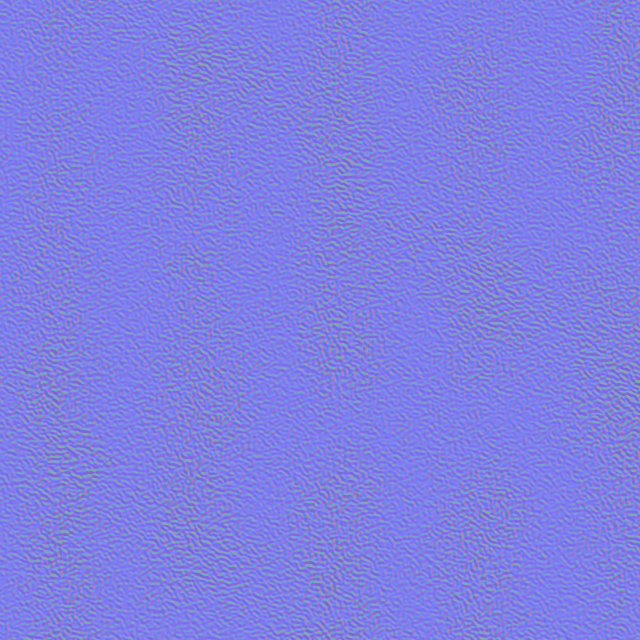
Write a Shadertoy shader that draws this texture map.

```glsl
// Tangent-space normal map of a finely pebbled, wrinkled surface.
// Sparse wavelets give the wrinkle slopes; soft columns and one slanting band
// set how rough they are and which way the ridges run.

#define CELL 0.0098        // wavelet spacing, in canvas heights
#define WAVELENGTH 0.0104  // distance from ridge to ridge
#define COLUMN_STEP 0.22   // distance between rough columns
#define BASE_ROUGH 0.72    // slope strength in calm areas
#define COLUMN_ROUGH 0.95  // slope added in the columns
#define BAND_ROUGH 0.45    // slope added in the slanting band
#define SOFTEN 0.27        // share of the tilt kept in red and green
#define SKEW 1.3           // steeper lit sides than shaded sides
#define BLUE_RANGE vec2(0.34, 0.54) // offset and scale of the upright part

const float TAU = 6.2831853;

float hash(vec2 p) {
    return fract(sin(dot(p, vec2(127.1, 311.7))) * 43758.5453);
}

float valueNoise(vec2 p) {
    vec2 i = floor(p), f = fract(p);
    f = f * f * (3.0 - 2.0 * f);
    return mix(mix(hash(i), hash(i + vec2(1, 0)), f.x),
               mix(hash(i + vec2(0, 1)), hash(i + vec2(1, 1)), f.x), f.y);
}

// Returns roughness, ridge angle and spread of the angles.
vec3 grainField(vec2 p) {
    // Columns broken into patches: speckled at left, slanting ridges at right
    float c = (p.x - 0.31) / COLUMN_STEP + 0.15 * (valueNoise(p * 9.0) - 0.5);
    float id = floor(c + 0.5), side = c - id;
    float patches = smoothstep(-0.1, 0.7, valueNoise(vec2(id, p.y * 6.0 + 3.0)));
    float column = exp(-13.0 * side * side) * patches;
    float right = smoothstep(-0.1, 0.25, side);

    // Band falling to the right, wrapped over the canvas
    float d = (1.0 - p.y) - 0.85 * (p.x - 0.25) + 0.12 * (valueNoise(p * 5.0) - 0.5);
    d -= 0.82 * floor(d / 0.82 + 0.5);
    float band = exp(-110.0 * d * d) * (0.4 + valueNoise(p * 8.0 + 20.0));

    float rough = BASE_ROUGH + COLUMN_ROUGH * column + BAND_ROUGH * band;
    rough *= 0.8 + 0.4 * valueNoise(p * 22.0 + 7.0);
    float angle = 0.25 + 0.4 * right * column - 0.45 * band;
    float spread = mix(2.7, mix(3.14, 2.2, right), column);
    return vec3(rough, angle, mix(spread, 1.9, min(band, 1.0)));
}

// Slope of a sum of short waves, each with a random place, turn and phase.
vec2 wrinkleSlope(vec2 p, float angle, float spread) {
    vec2 q = p / CELL, cell = floor(q), slope = vec2(0);
    float k = TAU * CELL / WAVELENGTH;
    for (int y = -1; y <= 1; y++)
    for (int x = -1; x <= 1; x++)
    for (int n = 0; n < 2; n++) {
        vec2 id = cell + vec2(x, y);
        vec2 seed = id + 211.0 * float(n);
        vec2 r = q - id - vec2(hash(seed), hash(seed + 37.2));
        float w = max(1.0 - dot(r, r), 0.0);
        float turn = angle + spread * (hash(seed + 71.9) - 0.5);
        vec2 dir = vec2(-sin(turn), cos(turn));
        float phase = k * dot(r, dir) + TAU * hash(seed + 113.4);
        slope -= w * w * (w * sin(phase) * dir + 6.0 / k * cos(phase) * r);
    }
    return slope;
}

void mainImage(out vec4 fragColor, in vec2 fragCoord) {
    vec2 p = fragCoord / iResolution.y;
    vec3 field = grainField(p);
    vec2 slope = field.x * wrinkleSlope(p, field.y, field.z);
    vec3 normal = normalize(vec3(-slope, 1.0));

    // Soften the tilt, then sharpen its positive side
    vec2 tilt = SOFTEN * normal.xy;
    tilt += SKEW * (tilt * tilt - 0.011);
    float upright = BLUE_RANGE.x + BLUE_RANGE.y * normal.z;
    float blue = 0.5 + 0.5 * upright - dot(tilt, vec2(0.12, 0.18));
    fragColor = vec4(0.5 + 0.5 * tilt, clamp(blue, 0.0, 1.0), 1.0);
}
```
